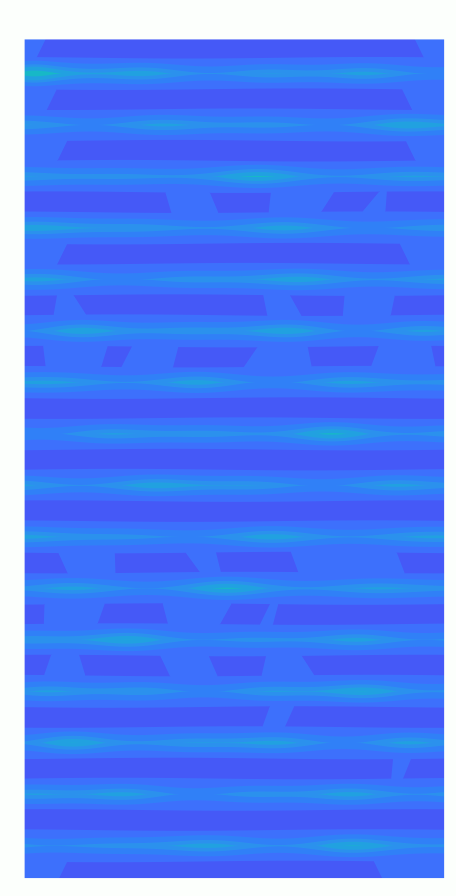
Reproduce this pattern procedurally as a WebGL 2 fragment shader.

```glsl
#version 300 es
precision highp float;
uniform vec2 u_resolution;
out vec4 outColor;

float hash(vec2 p) {
    return fract(sin(dot(p, vec2(127.1, 311.7))) * 4375.85);
}

// Coverage of a shape from its signed distance
float cover(float dist, float pixel) {
    return clamp(0.5 - dist / pixel, 0.0, 1.0);
}

// Strength of a streak along its length, about -1 to 1
float streakStrength(float x, float row) {
    float a = hash(vec2(row, 3.0)), b = hash(vec2(row, 8.0));
    float s = 0.55 * sin(x * (10.0 + 6.0 * a) + 6.283 * b)
            + 0.35 * sin(x * (19.0 + 5.0 * b) + 6.283 * a)
            + 0.25 * sin(x * 5.0 + row * 2.4);
    return s + 1.3 * exp(-x * x * 180.0) * step(abs(row), 0.5);
}

// Distance to the nearest slanted break in a bar; negative inside a break
float barBreaks(float x, float v, float bar) {
    float dist = 1.0;
    float chance = 0.42 + 0.4 * cos(0.92 * (bar - 4.5));
    for (float i = 0.0; i < 4.0; i++) {
        vec2 cell = vec2(i + 1.0, bar + 5.0);
        float center = (i + 0.15 + 0.7 * hash(cell + 11.0)) / 4.0;
        float halfWidth = 0.012 + 0.06 * hash(cell + 23.0);
        float lean = 0.14 * (hash(cell + 37.0) - 0.5);
        float flare = 0.12 * (hash(cell + 41.0) - 0.5);
        float gap = abs(x - center - lean * v) - halfWidth - flare * v;
        if (hash(cell) < chance && bar != 4.0 && bar > 2.0 && bar < 16.0) dist = min(dist, gap);
    }
    // Shortened ends on the upper bars and the last one
    if (bar < 3.0 || bar == 4.0 || bar == 16.0) {
        float inset = 0.04 + 0.025 * min(bar, 2.0);
        float ends = min(x - inset, 0.97 - inset * (0.4 + hash(vec2(bar, 6.0))) - x);
        dist = min(dist, ends + 0.06 * v);
    }
    return dist;
}

void main() {
    vec2 uv = gl_FragCoord.xy / u_resolution;
    float x = (uv.x - 0.054) / 0.92;
    float r = (1.0 - uv.y - 0.082) / 0.05746;
    float pixel = 1.0 / (0.05746 * u_resolution.y);

    // Distance from the nearest streak line, in row heights
    float row = floor(r + 0.5);
    float d = abs(r - row);
    float s = streakStrength(x, row);

    // Nested contour bands
    vec3 color = vec3(0.24, 0.44, 0.99);
    color = mix(color, vec3(0.19, 0.50, 0.97), cover(d - 0.17 - 0.05 * s, pixel));
    color = mix(color, vec3(0.17, 0.57, 0.93), cover(d - 0.06 - 0.075 * s, pixel));
    color = mix(color, vec3(0.13, 0.63, 0.88), cover(d + 0.025 - 0.1 * s, pixel));
    color = mix(color, vec3(0.09, 0.72, 0.78), cover(d + 0.1 - 0.1 * s, pixel));

    // Dark bars midway between streaks
    float bar = floor(r) + 1.0;
    float v = fract(r) - 0.5;
    float edge = 0.305 + 0.015 * sin(x * 7.0 + bar * 2.1 + 2.0 * sign(v));
    float barDist = max(edge - d, -8.14 * barBreaks(x, v, bar));
    color = mix(color, vec3(0.27, 0.35, 0.97), cover(barDist, pixel));

    // Panel on the pale margin
    vec2 outside = abs(uv - vec2(0.514, 0.488)) - vec2(0.46, 0.468);
    vec2 inside = clamp(0.5 - outside * u_resolution, 0.0, 1.0);
    outColor = vec4(mix(vec3(0.99, 1.0, 0.99), color, inside.x * inside.y), 1.0);
}
```
